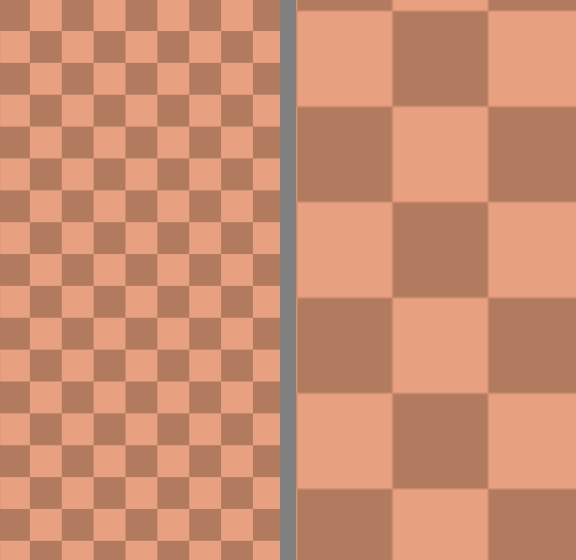
Left: the whole. Right: its middle third, enlarged.
Write a WebGL 2 fragment shader that draws this pattern.

```glsl
#version 300 es
precision highp float;
// Two-tone terracotta checkerboard of square cells, cropped at the canvas borders.

uniform vec2 u_resolution;
out vec4 fragColor;

const vec3 LIGHT_CLAY = vec3(0.908, 0.632, 0.500);
const vec3 DARK_CLAY = vec3(0.698, 0.482, 0.373);

// Lengths are fractions of the canvas width.
const float CELL_SIZE = 0.1138;
const vec2 GRID_ORIGIN = vec2(0.1068, 0.0685);
const float EDGE_SOFTNESS = 0.0018;
const float SEAM_WIDTH = 0.0022;
const float SEAM_STRENGTH = 0.22;

// Square wave along each axis: +1 on even cells, -1 on odd, with soft steps.
vec2 softSquareWave(vec2 position, float cellSize, float softness) {
    vec2 cell = position / cellSize;
    vec2 parity = 1.0 - 2.0 * mod(floor(cell), 2.0);
    vec2 edgeDistance = (0.5 - abs(fract(cell) - 0.5)) * cellSize;
    return parity * clamp(edgeDistance / softness, 0.0, 1.0);
}

// Checker coverage: 1 in light cells, 0 in dark cells.
float checker(vec2 position, float cellSize, float softness) {
    vec2 wave = softSquareWave(position, cellSize, softness);
    return 0.5 + 0.5 * wave.x * wave.y;
}

// Thin line hugging the left border.
float leftSeam(float x, float width, float softness) {
    return 1.0 - smoothstep(width - softness, width + softness, x);
}

void main() {
    vec2 position = gl_FragCoord.xy / u_resolution.x;
    float pixel = 1.0 / u_resolution.x;
    float softness = max(EDGE_SOFTNESS, 0.5 * pixel);

    float lightness = checker(position - GRID_ORIGIN, CELL_SIZE, softness);

    // The seam only tints the light cells.
    lightness *= 1.0 - SEAM_STRENGTH * leftSeam(position.x, SEAM_WIDTH, 0.5 * pixel);

    fragColor = vec4(mix(DARK_CLAY, LIGHT_CLAY, lightness), 1.0);
}
```
